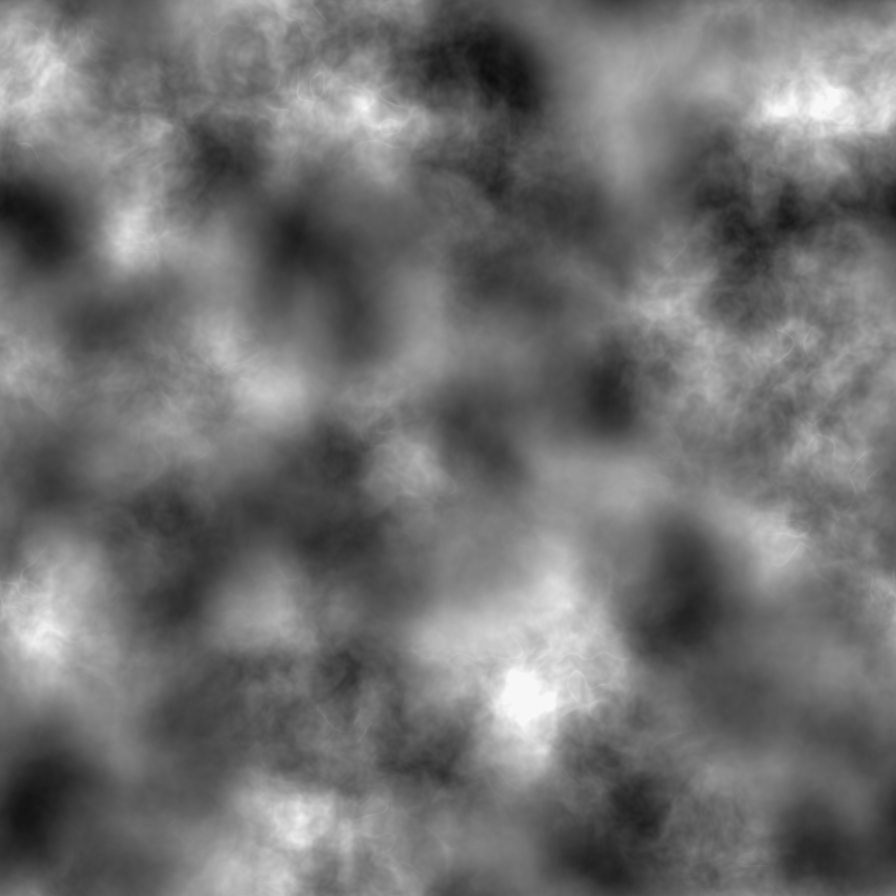
Give the GLSL for this texture, as a Shadertoy shader.

```glsl
// Soft grey smoke: blurred light and dark clouds with patches of fine wisps and thin filaments.

const float MEAN_GREY     = 0.432;
const float CONTRAST      = 0.50;
const float HIGHLIGHT     = 0.22;   // extra lift of the brightest clouds
const float CLOUD_CELLS   = 6.0;    // cloud cells across the canvas
const float WARP          = 0.016;  // bending of the clouds
const float CURL          = 0.006;  // fine bending in turbulent regions
const float DETAIL_CELLS  = 19.0;
const float DETAIL_AMOUNT = 0.36;
const float DETAIL_GAIN   = 0.60;
const int   DETAIL_STEPS  = 4;
const float FILAMENT      = 0.085;
const float FILAMENT_EDGE = 30.0;   // higher is thinner

// Unit gradient from an integer hash of a lattice cell
vec2 gradient(vec2 cell, float seed) {
    uvec2 q = uvec2(ivec2(cell)) * uvec2(1597u, 3812u) + uint(seed) * 7919u;
    uint h = (q.x ^ (q.y * 2741u)) * 277803u;
    h = (h ^ (h >> 15)) * 73245u + 9781u;
    h = (h ^ (h >> 13)) * 26699u;
    h ^= h >> 16;
    float angle = 6.28319 * float(h & 65535u) / 65536.0;
    return vec2(cos(angle), sin(angle));
}

// Gradient noise that repeats once per canvas
float noise(vec2 uv, float cells, float seed) {
    vec2 p = uv * cells;
    vec2 i = floor(p), f = p - i;
    vec2 u = f * f * f * (f * (f * 6.0 - 15.0) + 10.0);
    vec2 a = mod(i, cells), b = mod(i + 1.0, cells);
    float n00 = dot(gradient(a, seed), f);
    float n10 = dot(gradient(vec2(b.x, a.y), seed), f - vec2(1.0, 0.0));
    float n01 = dot(gradient(vec2(a.x, b.y), seed), f - vec2(0.0, 1.0));
    float n11 = dot(gradient(b, seed), f - 1.0);
    return mix(mix(n00, n10, u.x), mix(n01, n11, u.x), u.y);
}

vec2 noise2(vec2 uv, float cells, float seed) {
    return vec2(noise(uv, cells, seed), noise(uv, cells, seed + 1.0));
}

// Large blurred clouds
float clouds(vec2 uv) {
    return 0.5 * noise(uv, CLOUD_CELLS - 2.0, 3.0)
         + noise(uv, CLOUD_CELLS, 11.0)
         + 0.5 * noise(uv, CLOUD_CELLS * 2.0 - 1.0, 23.0);
}

// Fine turbulent wisps
float wisps(vec2 uv) {
    float sum = 0.0, amp = 1.0, cells = DETAIL_CELLS;
    for (int k = 0; k < DETAIL_STEPS; k++) {
        sum += amp * noise(uv, cells, 31.0 + float(k));
        amp *= DETAIL_GAIN;
        cells = cells * 2.0 - 1.0;
    }
    return sum;
}

// Thin bright line along the zero crossings of the noise
float filament(vec2 uv, float cells, float seed) {
    float n = noise(uv, cells, seed);
    return exp(-FILAMENT_EDGE * sqrt(n * n + 0.0002));
}

void mainImage(out vec4 fragColor, in vec2 fragCoord) {
    vec2 uv = fragCoord / iResolution.xy;

    // Calm and turbulent regions
    float turbulent = smoothstep(-0.25, 0.4, noise(uv, 4.0, 41.0) + 0.3 * noise(uv, 9.0, 43.0));

    // Bent coordinates
    vec2 bend = noise2(uv, 9.0, 51.0);
    vec2 curl = noise2(uv, 34.0, 55.0);
    vec2 cloudUv = uv + WARP * bend + CURL * turbulent * curl;
    vec2 wispUv = uv + WARP * bend + CURL * curl;

    // Clouds and wisps
    float density = clouds(cloudUv)
                  + DETAIL_AMOUNT * mix(0.25, 1.0, turbulent) * wisps(wispUv);
    float lift = max(density, 0.0);
    float grey = MEAN_GREY + CONTRAST * density + HIGHLIGHT * lift * lift;

    // Broken filaments, strongest in the brighter turbulent parts
    float broken = smoothstep(0.0, 0.35, noise(uv, 10.0, 61.0)) * filament(wispUv, 11.0, 63.0)
                 + smoothstep(0.0, 0.35, noise(uv, 13.0, 65.0)) * filament(wispUv, 30.0, 67.0);
    grey += FILAMENT * broken * mix(0.25, 1.0, turbulent) * smoothstep(0.25, 0.55, grey);

    fragColor = vec4(vec3(clamp(grey, 0.02, 0.97)), 1.0);
}
```
